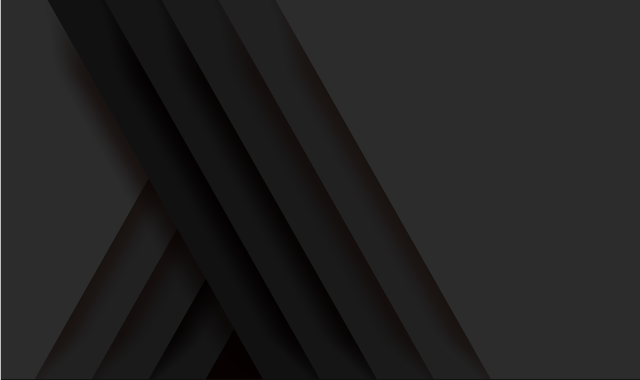
Reproduce this background procedurally as a WebGL 1 fragment shader.

```glsl
precision highp float;

uniform vec2 u_resolution;

// Lengths are in canvas heights
const float SLANT = 0.568;
const float SPACING = 0.150;
const float STACK_START = 0.693;
const float RISER_START = 0.090;
const float SHADOW_WIDTH = 0.092;
const float OUTER_WIDTH = 0.095;
const float RIM = 0.0022;

const vec3 BACKDROP = vec3(0.172, 0.172, 0.177);
const vec3 ABYSS = vec3(0.028, 0.006, 0.004);
const vec3 SHADOW_DEEP = vec3(0.014, 0.004, 0.005);
const vec3 SHADOW_WARM = vec3(0.098, 0.073, 0.064);
const vec3 OUTER_TINT = vec3(0.56, 0.42, 0.37);
const vec3 RIM_LIGHT = vec3(0.92);
const vec3 RIM_DARK = vec3(0.070, 0.045, 0.055);

// Antialiased half-plane, covered where d is positive
float cover(float d) {
    float px = 1.0 / u_resolution.y;
    return smoothstep(-0.6 * px, 0.6 * px, d);
}

// Soft falloff away from an edge
float falloff(float d, float width) {
    return 1.0 - smoothstep(0.0, width, max(d, 0.0));
}

vec3 bandColor(float level) {
    float tone = 0.067 + level * (0.0105 + 0.0035 * level);
    return vec3(tone, tone, tone + 0.004);
}

// Band with a shadow lying along the edge at distance d = 0
vec3 shadedBand(float level, float d, float fade) {
    float warmth = smoothstep(0.2, 0.9, level / 3.0);
    vec3 shadow = mix(SHADOW_DEEP, SHADOW_WARM, warmth);
    float width = SHADOW_WIDTH * mix(0.25, 1.0, fade);
    float strength = falloff(d, width) * mix(0.3, 1.0, fade);
    return mix(bandColor(level), shadow, strength);
}

void main() {
    vec2 p = gl_FragCoord.xy / u_resolution.y;
    float falling = p.x + SLANT * p.y - STACK_START;
    float rising = p.x - SLANT * p.y - RISER_START;

    float bottomFade = smoothstep(-0.04, 0.13, p.y);
    float topFade = 1.0 - smoothstep(0.78, 1.01, p.y);
    float fade = bottomFade * topFade;

    // Rising bands, darker toward the right
    vec3 color = BACKDROP;
    for (int i = 0; i < 3; i++) {
        float k = float(i);
        float d = rising - k * SPACING;
        color = mix(color, shadedBand(3.0 - k, d, bottomFade), cover(d));
    }
    color = mix(color, ABYSS, cover(rising - 3.0 * SPACING));

    // Shadow thrown to the left of the falling stack
    float outerShade = falloff(-falling, OUTER_WIDTH * mix(0.25, 1.0, topFade));
    color *= mix(vec3(1.0), OUTER_TINT, outerShade * fade);

    // Falling bands, layered from the widest to the narrowest
    vec3 stack = BACKDROP;
    for (int i = 0; i < 4; i++) {
        float level = 3.0 - float(i);
        float d = (level + 1.0) * SPACING - falling;
        stack = mix(stack, shadedBand(level, d, fade), cover(d));
    }
    color = mix(color, stack, cover(falling));

    // Thin rims at the canvas border
    color = mix(color, RIM_DARK, cover(RIM - p.y) * 0.9);
    color = mix(color, RIM_LIGHT, cover(RIM - p.x) * 0.9);

    gl_FragColor = vec4(color, 1.0);
}
```
